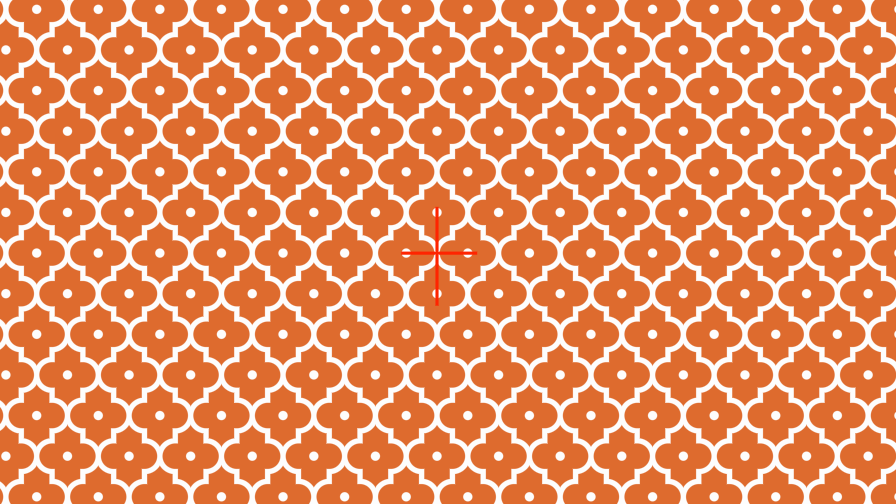
Write a Shadertoy shader that draws this pattern.

```glsl
// Lengths are fractions of the canvas height
const vec2  HALF_CELL    = vec2(0.0611, 0.0806);   // offset between staggered tiles
const vec2  ORIGIN       = vec2(-0.0218, 0.0785);  // one tile centre, from canvas centre
const float LINE_HALF    = 0.0053;
const float DOT_RADIUS   = 0.0092;
const vec2  CROSS_UPRIGHT_AT = vec2(-0.0218, -0.0085);
const vec2  CROSS_BAR_AT     = vec2(-0.0176, -0.0023);
const vec2  CROSS_REACH      = vec2(0.0755, 0.0980);
const float CROSS_HALF       = 0.0031;
const vec3  ORANGE = vec3(0.87, 0.42, 0.18);
const vec3  WHITE  = vec3(0.992);
const vec3  RED    = vec3(1.0, 0.14, 0.0);

float boxDistance(vec2 p, vec2 halfSize) {
    vec2 d = abs(p) - halfSize;
    return length(max(d, 0.0)) + min(max(d.x, d.y), 0.0);
}

// Fold the staggered lattice into half a quadrant of one tile
vec2 foldToTile(vec2 p) {
    vec2 period = 2.0 * HALF_CELL;
    vec2 q = abs(mod(p + HALF_CELL, period) - HALF_CELL);
    return q.y > 0.5 * HALF_CELL.y ? HALF_CELL - q : q;
}

// Side lobe arc joined to a square-cornered upright step
float trellisDistance(vec2 q) {
    float radius = 0.5 * HALF_CELL.x;
    float arc = abs(length(q - vec2(radius, 0.0)) - radius) - LINE_HALF;
    arc = max(arc, radius - q.x);
    float upright = max(abs(q.x - radius) - LINE_HALF, radius - LINE_HALF - q.y);
    return min(arc, upright);
}

float crossDistance(vec2 p) {
    float upright = boxDistance(p - CROSS_UPRIGHT_AT, vec2(CROSS_HALF, CROSS_REACH.y));
    float bar = boxDistance(p - CROSS_BAR_AT, vec2(CROSS_REACH.x, CROSS_HALF));
    return min(upright, bar);
}

float coverage(float d) {
    float pixel = 1.0 / iResolution.y;
    return smoothstep(0.75 * pixel, -0.75 * pixel, d);
}

void mainImage(out vec4 fragColor, in vec2 fragCoord) {
    vec2 p = (fragCoord - 0.5 * iResolution.xy) / iResolution.y;
    vec2 q = foldToTile(p - ORIGIN);

    // Trellis and centre dots share one colour
    float ink = min(trellisDistance(q), length(q) - DOT_RADIUS);
    vec3 color = mix(ORANGE, WHITE, coverage(ink));

    // Single cross laid over the tiles
    color = mix(color, RED, coverage(crossDistance(p)));
    fragColor = vec4(color, 1.0);
}
```
